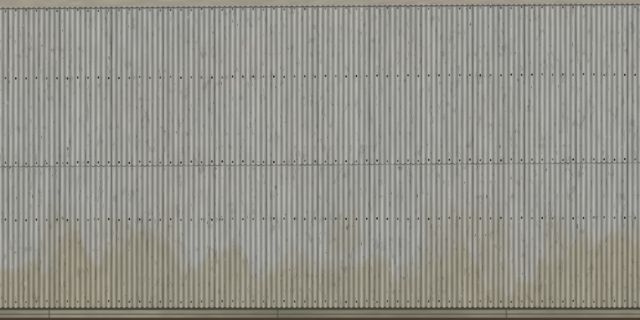
Give the GLSL for this texture, as a Shadertoy shader.

```glsl
float hash(vec2 p) {
    return fract(sin(dot(p, vec2(127.1, 311.7))) * 43758.5453);
}

float noise(vec2 p) {
    vec2 i = floor(p), f = fract(p);
    f = f * f * (3.0 - 2.0 * f);
    return mix(mix(hash(i), hash(i + vec2(1, 0)), f.x),
               mix(hash(i + vec2(0, 1)), hash(i + vec2(1, 1)), f.x), f.y);
}

float fbm(vec2 p) {
    float sum = 0.0, amp = 0.5;
    for (int i = 0; i < 4; i++) {
        sum += amp * noise(p);
        p = p * 2.03 + 17.3;
        amp *= 0.5;
    }
    return sum;
}

// Soft-edged line of a given half width
float line(float d, float halfWidth, float px) {
    return 1.0 - smoothstep(halfWidth - px, halfWidth + px, abs(d));
}

// One row of screws, on every second ridge
float screws(float u, float dy, float row, float px) {
    float k = floor((u - 0.06) * 0.5);
    float dx = (u - 0.06 - 2.0 * k - 1.0) / 62.0;
    dy += (hash(vec2(k, row)) - 0.5) * 0.004;
    float r = length(vec2(dx, dy * 0.75));
    return (1.0 - smoothstep(0.0005, 0.003 + 0.5 * px, r)) * (0.5 + 0.5 * hash(vec2(k, row + 5.0)));
}

// Sparse upright chips in three sizes, the large ones rare
float chips(vec2 p, float px) {
    float mask = 0.0;
    for (int i = 0; i < 3; i++) {
        float layer = float(i);
        vec2 grid = vec2(34.0, 17.0) / (1.0 + 0.5 * layer);
        vec2 id = floor(p * grid);
        vec2 seed = id + layer * 37.0;
        vec2 centre = (id + 0.25 + 0.5 * vec2(hash(seed), hash(seed + 9.1))) / grid;
        vec2 d = (p - centre) * vec2(1.0, 0.5);
        d.x += (noise(p * 180.0) - 0.5) * 0.004;
        float size = (0.0008 + 0.0008 * layer) * (0.5 + hash(seed + 3.3));
        float present = step(0.86 + 0.055 * layer, hash(seed + 5.7));
        mask = max(mask, present * (1.0 - smoothstep(size - px * 0.5, size + px * 0.7, length(d))));
    }
    return mask;
}

void mainImage(out vec4 fragColor, in vec2 fragCoord) {
    float px = 1.0 / iResolution.y;
    vec2 uv = fragCoord / iResolution.xy;
    vec2 p = vec2(uv.x * 2.0, uv.y);
    float v = uv.y - 0.013 * uv.x * min(1.0, uv.y * 2.0);  // slight tilt of the rows
    float u = uv.x * 124.0;                                // corrugation coordinate
    float ridgeId = floor(u - 0.56);
    float sheetId = floor((u - 1.62) / 10.0);
    float tier = step(0.479, v);

    // Corrugated profile: broad pale ridges, narrow grooves
    float wave = 6.2832 * (u - 0.06 + 0.06 * (noise(vec2(ridgeId, v * 9.0)) - 0.5));
    float profile = pow(0.5 + 0.5 * cos(wave + 0.35 * sin(wave)), 0.6);
    vec3 color = mix(vec3(0.505, 0.505, 0.485), vec3(0.695, 0.695, 0.68), profile);

    // Slight variation between sheets and ridges, fine weathering along them
    color *= 0.99 + 0.02 * hash(vec2(sheetId, tier));
    color *= 0.975 + 0.05 * hash(vec2(ridgeId, tier + 3.0));
    color *= 0.95 + 0.11 * fbm(vec2(u * 1.3, v * 18.0));
    color *= 1.0 - 0.1 * smoothstep(0.58, 0.74, fbm(vec2(u * 2.0 + 40.0, v * 45.0)));
    float haze = fbm(p * vec2(4.0, 5.0) + 8.0);
    color *= mix(vec3(1.0, 0.995, 0.98), vec3(0.995, 1.0, 1.005), smoothstep(0.25, 0.65, haze));

    // Tan stain rising from the foot in ragged columns
    float column = floor(u * 0.5);
    float stainTop = 0.12 + 0.15 * noise(vec2(uv.x * 17.0, 2.0))
                   + 0.07 * (noise(vec2(u * 0.22, 8.0)) - 0.5)
                   + 0.04 * (hash(vec2(column, 8.0)) - 0.5)
                   + 0.03 * (noise(vec2(u * 1.5, v * 40.0)) - 0.5);
    float stain = 1.0 - smoothstep(stainTop - 0.025, stainTop + 0.025, v);
    float faint = (1.0 - smoothstep(0.22, 0.42, v)) * smoothstep(0.4, 0.65, fbm(vec2(uv.x * 22.0, v * 7.0)));
    color *= mix(vec3(1), vec3(0.95, 0.925, 0.85), max(stain, 0.6 * faint));

    // Overlaps between neighbouring sheets
    float seam = (mod(u - 1.62 + 5.0, 10.0) - 5.0) / 62.0;
    float seamWear = 0.15 + 0.5 * noise(vec2(sheetId * 7.0, v * 14.0));
    color = mix(color, vec3(0.32, 0.32, 0.29), seamWear * line(seam, 0.0015, px));

    // Chips and pale scuffs
    color = mix(color, vec3(0.36, 0.36, 0.32), 0.65 * chips(p, px));
    color = mix(color, vec3(0.75, 0.75, 0.74), 0.35 * chips(p + 5.37, px));

    // Lap between the upper and lower tier, broken into short dashes
    float lap = v - 0.479 + 0.0015 * cos(wave);
    float dash = 0.25 + 0.5 * noise(vec2(u * 1.2, 6.0));
    color = mix(color, vec3(0.27, 0.27, 0.24), dash * line(lap, 0.0015, px));

    // Screw rows
    float screw = screws(u, v - 0.755, 1.0, px);
    screw = max(screw, screws(u, v - 0.490, 2.0, px));
    screw = max(screw, screws(u, v - 0.312, 3.0, px));
    screw = max(screw, 0.8 * screws(u, v - 0.057, 4.0, px));
    screw = max(screw, 0.7 * screws(u, v - 0.966, 5.0, px));
    color = mix(color, vec3(0.17, 0.17, 0.15), screw);

    // Top trim with its shadow
    float grain = 0.93 + 0.14 * fbm(p * vec2(25.0, 90.0));
    color = mix(color, vec3(0.28, 0.27, 0.24), 0.65 * line(v - 0.973 + 0.001 * cos(wave), 0.0025, px));
    color = mix(color, vec3(0.62, 0.60, 0.54) * grain, smoothstep(-px, px, v - 0.977));

    // Bottom flashing: shadow, two folds, dark ground edge
    float foot = v + 0.0015 * cos(wave);
    color = mix(color, vec3(0.27, 0.27, 0.23), 1.0 - smoothstep(0.039 - px, 0.039 + px, foot));
    vec3 flashing = mix(vec3(0.47, 0.46, 0.40), vec3(0.60, 0.58, 0.51), noise(vec2(uv.x * 9.0, 4.0))) * grain;
    color = mix(color, flashing, 1.0 - smoothstep(0.031 - px, 0.031 + px, v));
    color = mix(color, vec3(0.31, 0.30, 0.25), 0.7 * line(v - 0.018, 0.002, px));
    float joint = (fract(uv.x * 2.8 + 0.285) - 0.5) / 1.4;
    color = mix(color, vec3(0.28, 0.27, 0.23), 0.6 * line(joint, 0.002, px) * step(v, 0.031));
    color = mix(color, vec3(0.28, 0.23, 0.19), 1.0 - smoothstep(0.007 - px, 0.007 + px, v));

    fragColor = vec4(color, 1.0);
}
```
